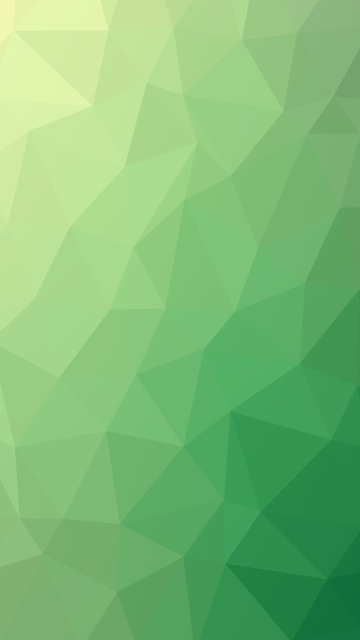
Give the GLSL for this background, as a WebGL 2 fragment shader.

```glsl
#version 300 es
precision highp float;
// Low-poly background: flat triangles over a pale lime to deep green gradient.

#define COLUMNS 5.2    // mesh cells across the canvas width
#define JITTER 0.36    // how far a vertex strays from its lattice place
#define STAGGER 0.5    // sideways shift of every second row
#define SHADE 0.022    // random brightness of each facet
#define FLATNESS 0.88  // 1 gives one colour per facet, 0 a smooth gradient
#define SEED 3.7

uniform vec2 u_resolution;
out vec4 fragColor;

// Gradient colours on a 4 x 4 lattice, rows from bottom to top
const vec3 PALETTE[16] = vec3[16](
  vec3(.50, .68, .44), vec3(.41, .65, .39), vec3(.17, .54, .29), vec3(.03, .41, .22),
  vec3(.60, .81, .52), vec3(.48, .75, .46), vec3(.26, .66, .37), vec3(.17, .55, .29),
  vec3(.80, .92, .63), vec3(.67, .86, .55), vec3(.50, .77, .47), vec3(.40, .64, .39),
  vec3(.96, .98, .71), vec3(.82, .92, .63), vec3(.66, .83, .55), vec3(.52, .67, .48));

vec2 hash2(vec2 p) {
  vec3 q = fract(vec3(p.xyx + SEED) * vec3(.1031, .1030, .0973));
  q += dot(q, q.yzx + 33.33);
  return fract((q.xx + q.yz) * q.zy);
}

float cross2(vec2 a, vec2 b) { return a.x * b.y - a.y * b.x; }

// Bilinear colour of the gradient at mesh position p
vec3 gradientColor(vec2 p) {
  vec2 uv = p / COLUMNS * vec2(1.0, u_resolution.x / u_resolution.y);
  vec2 g = clamp(uv, 0.0, 1.0) * 3.0;
  ivec2 i = ivec2(min(floor(g), 2.0));
  vec2 f = g - vec2(i);
  int k = i.y * 4 + i.x;
  return mix(mix(PALETTE[k], PALETTE[k + 1], f.x),
             mix(PALETTE[k + 4], PALETTE[k + 5], f.x), f.y);
}

// Jittered vertex of a staggered lattice
vec2 meshVertex(vec2 id) {
  vec2 offset = (hash2(id) * 2.0 - 1.0) * JITTER;
  return id + offset + vec2(STAGGER * mod(id.y, 2.0), 0.0);
}

// Signed distance from p to the line a-b
float edgeDistance(vec2 p, vec2 a, vec2 b) {
  return cross2(b - a, p - a) / max(length(b - a), 1e-4);
}

// Facet colour weighted by its antialiased coverage of p
vec4 facet(vec2 p, vec2 a, vec2 b, vec2 c) {
  float side = sign(cross2(b - a, c - a));
  float inside = min(side * edgeDistance(p, a, b),
                 min(side * edgeDistance(p, b, c), side * edgeDistance(p, c, a)));
  float coverage = clamp(0.5 + inside * u_resolution.x / COLUMNS, 0.0, 1.0);
  vec2 center = (a + b + c) / 3.0;
  vec3 color = gradientColor(mix(p, center, FLATNESS));
  color += (hash2(center * 17.0).x * 2.0 - 1.0) * SHADE;
  return vec4(color, 1.0) * coverage;
}

// True when a-c splits the quad a, b, c, d into two proper triangles
bool splits(vec2 a, vec2 b, vec2 c, vec2 d) {
  return cross2(c - a, b - a) * cross2(c - a, d - a) < 0.0;
}

void main() {
  vec2 p = gl_FragCoord.xy / u_resolution.x * COLUMNS;
  vec2 cell = floor(p);
  vec4 sum = vec4(0.0);

  // Gather the facets of all quads that can reach this point
  for (int y = -1; y <= 1; y++) {
    for (int x = -2; x <= 1; x++) {
      vec2 id = cell + vec2(x, y);
      vec2 a = meshVertex(id);
      vec2 b = meshVertex(id + vec2(1, 0));
      vec2 c = meshVertex(id + vec2(1, 1));
      vec2 d = meshVertex(id + vec2(0, 1));
      // Cut along the shorter valid diagonal
      bool shorter = distance(a, c) < distance(b, d);
      if (splits(a, b, c, d) && (shorter || !splits(b, c, d, a))) {
        sum += facet(p, a, b, c) + facet(p, a, c, d);
      } else {
        sum += facet(p, a, b, d) + facet(p, b, c, d);
      }
    }
  }

  vec3 color = sum.a > 0.001 ? sum.rgb / sum.a : gradientColor(p);
  fragColor = vec4(clamp(color, 0.0, 1.0), 1.0);
}
```
